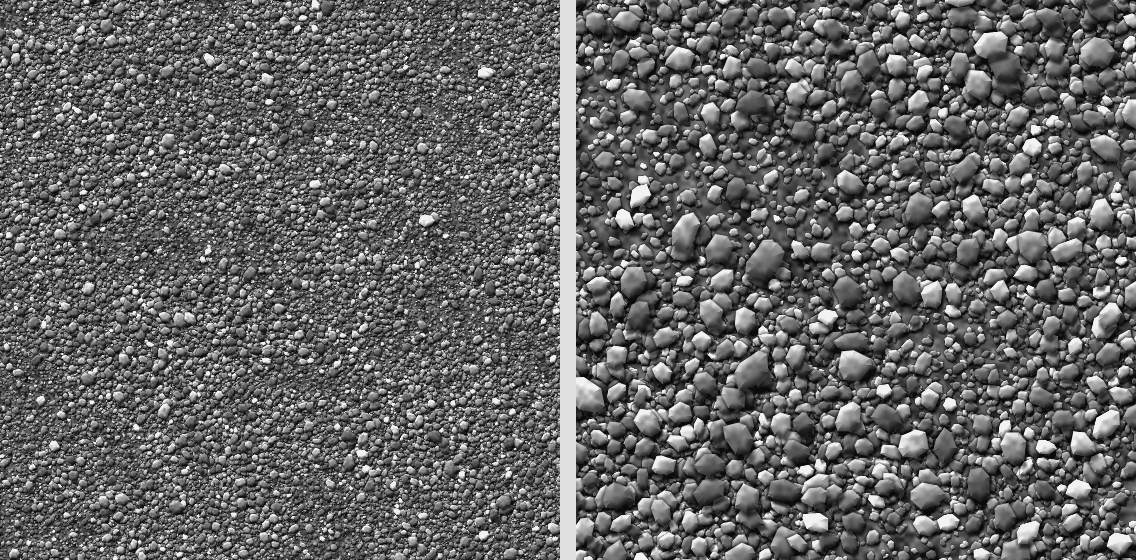
Left, the full canvas; right, a detail of the centre.
Write a WebGL 2 fragment shader that draws this texture.

```glsl
#version 300 es
precision highp float;

#define LAYERS 7
#define SIDES 7
#define FINEST 205.0
#define LAYER_RATIO 0.755
#define LIGHT vec2(-0.4, 0.9)
#define SHADOW 0.62
#define BEVEL 0.5
#define GROUND 0.31
#define GRAIN 0.30
#define CONTRAST 1.12

uniform vec2 u_resolution;
out vec4 fragColor;

const float TAU = 6.28318;

float hash(vec2 p) {
    return fract(sin(dot(p, vec2(127.1, 311.7))) * 43758.5453);
}

float noise(vec2 p) {
    vec2 i = floor(p), f = fract(p);
    f = f * f * (3.0 - 2.0 * f);
    return mix(mix(hash(i), hash(i + vec2(1, 0)), f.x),
               mix(hash(i + vec2(0, 1)), hash(i + vec2(1, 1)), f.x), f.y);
}

// Share of loose stones, lower in the bare drifts of soil
float stoneCover(vec2 uv) {
    float drift = 0.6 * noise(uv * vec2(5.0, 9.0)) + 0.4 * noise(uv * vec2(13.0, 21.0) + 7.0);
    return mix(0.35, 1.45, smoothstep(0.2, 0.7, drift));
}

// Paints one angular stone and its shadow over the shade below
float paintStone(float below, vec2 p, vec2 seed, float pixel, float grain) {
    float turn = TAU * hash(seed + 0.31);
    mat2 spin = mat2(cos(turn), sin(turn), -sin(turn), cos(turn));
    vec2 stretch = vec2(0.92, mix(1.0, 1.5, hash(seed + 0.47)));
    vec2 light = spin * normalize(LIGHT);
    vec2 q = spin * p * stretch;
    vec2 qShadow = q + light * stretch * 0.13;
    float radius = mix(0.29, 0.5, hash(seed + 0.59));

    // Convex outline as the overlap of half planes
    float edge = -9.0, shadowEdge = -9.0;
    vec2 facing = vec2(0.0);
    for (int k = 0; k < SIDES; k++) {
        float fk = float(k);
        float angle = (fk + 0.6 * hash(seed + 0.13 * fk + 1.7)) * TAU / float(SIDES);
        vec2 normal = vec2(cos(angle), sin(angle));
        float reach = radius * mix(0.76, 1.0, hash(seed + 0.17 * fk + 3.1));
        float d = dot(q, normal) - reach;
        if (d > edge) {
            edge = d;
            facing = normal;
        }
        shadowEdge = max(shadowEdge, dot(qShadow, normal) - reach);
    }

    // Thrown shadow and dark contact line
    float thrown = 1.0 - smoothstep(-0.06, 0.12, shadowEdge);
    float contact = 1.0 - smoothstep(0.0, 0.12, edge);
    below *= 1.0 - SHADOW * max(thrown, 0.6 * contact);

    // Flat top with an even tilt, bevelled towards the outline
    float h = hash(seed + 0.83);
    float tone = mix(0.34, 0.68, h) + 0.24 * smoothstep(0.92, 0.98, h);
    float bevel = 1.0 - smoothstep(0.02, 0.62, -edge / radius);
    float slope = dot(p, normalize(LIGHT)) / radius;
    float lit = 1.0 + BEVEL * bevel * dot(facing, light) + 0.2 * slope;
    lit *= 1.0 + GRAIN * grain;
    float inside = clamp(0.5 - edge / pixel, 0.0, 1.0);
    return mix(below, tone * lit, inside);
}

void main() {
    vec2 uv = gl_FragCoord.xy / u_resolution.y;
    float grain = noise(uv * 330.0) + 0.7 * noise(uv * 170.0 + 31.0) - 0.85;

    // Gritty soil
    float shade = GROUND + 0.30 * grain + 0.14 * (noise(uv * 60.0) - 0.5);

    // Stones from fine grit up to sparse large pieces
    float scale = FINEST;
    for (int i = 0; i < LAYERS; i++) {
        float layer = float(i);
        float density = mix(0.8, 0.08, smoothstep(2.5, 6.5, layer));
        vec2 shift = vec2(0.37, 0.71) * layer;
        vec2 grid = uv * scale + shift;
        for (int y = -1; y <= 1; y++) {
            for (int x = -1; x <= 1; x++) {
                vec2 cell = floor(grid) + vec2(x, y);
                vec2 seed = cell + 19.3 * layer;
                vec2 jitter = vec2(hash(seed + 0.11), hash(seed + 0.23));
                vec2 center = cell + 0.5 + 0.8 * (jitter - 0.5);
                vec2 p = grid - center;
                if (dot(p, p) > 0.8) continue;
                float cover = density * stoneCover((center - shift) / scale);
                if (hash(seed + 0.71) < cover) {
                    shade = paintStone(shade, p, seed, scale / u_resolution.y, grain);
                }
            }
        }
        scale *= LAYER_RATIO;
    }

    shade = (shade - 0.4) * CONTRAST + 0.41;
    fragColor = vec4(vec3(clamp(shade, 0.04, 0.95)), 1.0);
}
```
